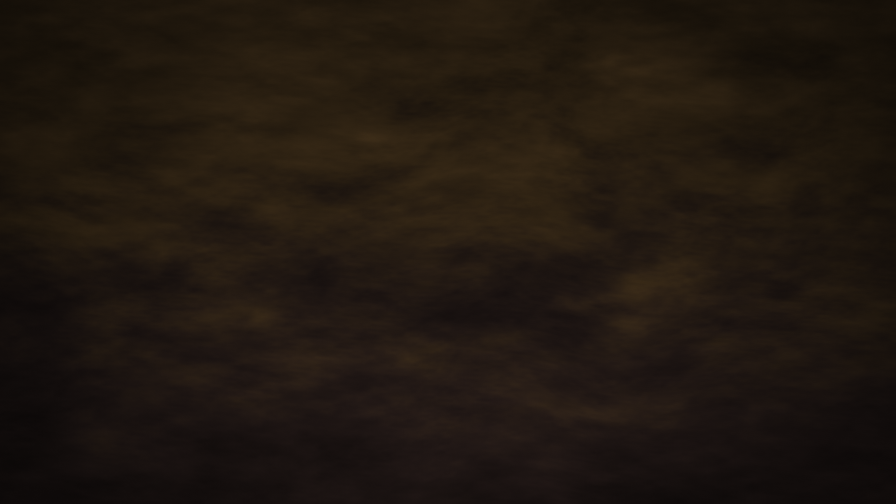
Give the GLSL for this texture, as a WebGL 2 fragment shader.

```glsl
#version 300 es
precision highp float;
// Dim smoky backdrop: streaked brown haze over plum shadow, darker at the rim.

#define WARM_HAZE vec3(0.168, 0.124, 0.068)
#define COOL_SHADOW vec3(0.125, 0.090, 0.083)
#define CLOUD_SCALE vec2(4.8, 11.5)
#define STREAK_SCALE vec2(14.0, 56.0)
#define OCTAVES 5
#define OCTAVE_GAIN 0.66
#define CLOUD_CONTRAST 0.87
#define STREAK_CONTRAST 0.23
#define TINT_WANDER 0.78
#define RIM_DARKNESS 0.5

uniform vec2 u_resolution;
out vec4 fragColor;

float hash(vec2 p) {
  return fract(sin(dot(p, vec2(127.1, 311.7))) * 43758.5453);
}

// Value noise with a quintic fade
float noise(vec2 p) {
  vec2 cell = floor(p);
  vec2 f = fract(p);
  f = f * f * f * (f * (f * 6.0 - 15.0) + 10.0);
  float low = mix(hash(cell), hash(cell + vec2(1.0, 0.0)), f.x);
  float high = mix(hash(cell + vec2(0.0, 1.0)), hash(cell + vec2(1.0, 1.0)), f.x);
  return mix(low, high, f.y);
}

// Layered noise, slightly turned per octave to hide the grid
float fbm(vec2 p) {
  float sum = 0.0;
  float total = 0.0;
  float weight = 1.0;
  mat2 turn = mat2(0.998, 0.06, -0.06, 0.998);
  for (int i = 0; i < OCTAVES; i++) {
    sum += weight * noise(p);
    total += weight;
    p = turn * p * 2.03 + vec2(17.3, 9.1);
    weight *= OCTAVE_GAIN;
  }
  return sum / total;
}

void main() {
  vec2 uv = gl_FragCoord.xy / u_resolution;
  vec2 pos = gl_FragCoord.xy / u_resolution.y;

  // Flattened clouds, barely bent by a slow drift
  vec2 drift = vec2(noise(pos * 4.0 + 5.0), noise(pos * 4.0 + 31.0)) - 0.5;
  float cloud = fbm(pos * CLOUD_SCALE + drift * 0.3 + 3.7);
  float streak = noise(pos * STREAK_SCALE + drift + 50.0);

  // Warm above, cool below, with a ragged border
  float tint = uv.y + (cloud - 0.5) * TINT_WANDER;
  vec3 color = mix(COOL_SHADOW, WARM_HAZE, smoothstep(0.12, 0.8, tint));

  // Light in the clouds and fine horizontal streaks
  float light = 1.0 + (cloud - 0.5) * CLOUD_CONTRAST;
  light += (streak - 0.5) * STREAK_CONTRAST * cloud;

  // Vignette
  float rim = length((uv - 0.5) * vec2(1.9, 1.5));
  light *= 1.0 - RIM_DARKNESS * smoothstep(0.35, 1.25, rim);

  // Faint dither against banding
  float dither = (hash(gl_FragCoord.xy) - 0.5) / 255.0;
  fragColor = vec4(color * light + dither, 1.0);
}
```
